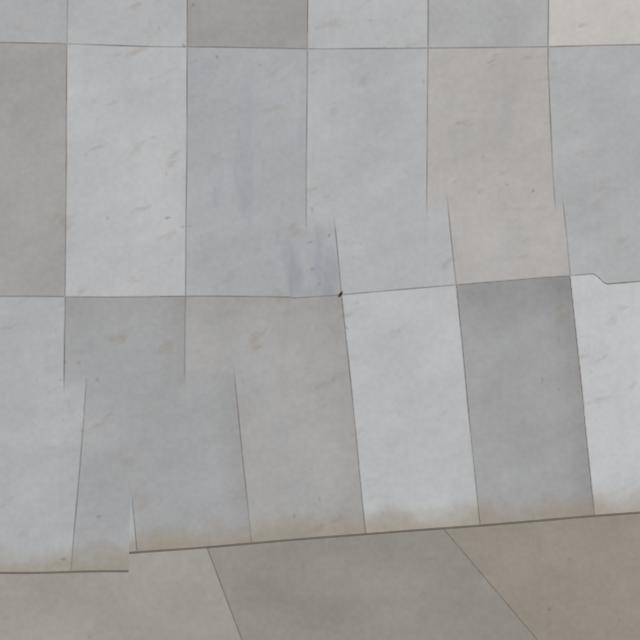
Reproduce this texture procedurally as a WebGL 2 fragment shader.

```glsl
#version 300 es
precision highp float;
// Worn pale marble slabs above a tan stone floor. Three slab grids with different
// tilts are blended through soft masks, so that joints bend, break off and restart.
// Gradient noise adds clouds, slanted veins, ochre stains, pits and grain.
uniform vec2 u_resolution;
out vec4 outColor;

const vec3 JOINT = vec3(0.42, 0.39, 0.36);
const vec3 OCHRE = vec3(0.58, 0.535, 0.47);
const vec3 SLATE = vec3(0.56, 0.57, 0.60);
const vec3 FLOOR_TAN = vec3(0.565, 0.55, 0.525);
const vec3 WARMTH = vec3(0.028, 0.0, -0.026);
const int COLUMNS = 6;

// Slab brightness and warmth; lower, middle and upper row, left to right
const float TONE[18] = float[18](
  0.675, 0.635, 0.64, 0.715, 0.625, 0.745,
  0.62, 0.71, 0.66, 0.69, 0.67, 0.675,
  0.67, 0.685, 0.60, 0.695, 0.665, 0.735);
const float WARM[18] = float[18](
  -0.05, 0.1, 0.35, 0.0, 0.15, 0.0,
  0.4, 0.05, -0.1, 0.0, 0.6, 0.1,
  0.1, 0.05, 0.4, 0.1, 0.15, 0.8);

vec2 hashGradient(vec2 cell) {
  float h = fract(sin(dot(cell, vec2(127.1, 311.7))) * 43758.55);
  return vec2(cos(6.2832 * h), sin(6.2832 * h));
}

float gradientNoise(vec2 p) {
  vec2 i = floor(p), f = fract(p);
  vec2 w = f * f * f * (f * (f * 6.0 - 15.0) + 10.0);
  vec2 e = vec2(1.0, 0.0);
  float low = mix(dot(hashGradient(i), f), dot(hashGradient(i + e.xy), f - e.xy), w.x);
  float high = mix(dot(hashGradient(i + e.yx), f - e.yx), dot(hashGradient(i + e.xx), f - e.xx), w.x);
  return mix(low, high, w.y);
}

float fbm(vec2 p) {
  float sum = 0.0, amp = 1.0;
  for (int i = 0; i < 4; i++) {
    sum += amp * gradientNoise(p);
    p = p * 2.03 + 17.3;
    amp *= 0.5;
  }
  return sum;
}

// Coverage of a line with smooth edges at distance d
float line(float d, float halfWidth, float blur) {
  return 1.0 - smoothstep(halfWidth - blur, halfWidth + blur, abs(d));
}

// Distance to the nearest whole number
float toWhole(float x) { return abs(x - round(x)); }

// Floor stones with joints that fan out towards the viewer
vec3 floorStone(vec2 p, float blur) {
  float spacing = 0.462 - 0.469 * p.y;
  float u = (p.x - 0.378 + 0.377 * p.y) / spacing;
  vec3 color = FLOOR_TAN + 0.035 * fbm(p * vec2(6.0, 11.0) + 3.0);
  color += u < 0.0 ? vec3(0.045) : vec3(0.0);
  color += WARMTH * 0.4 * step(1.0, u);
  return mix(color, JOINT, 0.5 * line(toWhole(u) * spacing, 0.0013, blur));
}

// Marble of one slab, f is the place inside it from 0 to 1
vec3 marble(vec2 p, vec2 f, int column, int row) {
  int id = row * COLUMNS + column;
  float warm = WARM[id];
  vec3 color = vec3(TONE[id]) + vec3(-0.006, 0.0, 0.006) + WARMTH * warm;
  color += 0.026 * fbm(p * 7.0 + float(id) * 5.7);

  // Slanted veins, and upright slate streaks on the bluish slab
  vec2 slanted = vec2(p.x + 0.45 * p.y, p.y - 0.45 * p.x);
  color += 0.016 * fbm(slanted * vec2(8.0, 26.0) + float(id) * 3.1);
  float streak = smoothstep(0.0, 0.6, fbm(p * vec2(22.0, 6.0) + float(id)));
  float shade = (column == 2 && row == 1) ? 1.0 - f.y : 0.1;
  color = mix(color, SLATE, 0.6 * streak * shade);

  float rust = smoothstep(0.35, 0.8, fbm(slanted * vec2(14.0, 32.0) + 31.0));
  color = mix(color, OCHRE, rust * (0.25 + 0.4 * max(warm, 0.0)));

  // Side and top shadows on darker slabs, dirt along the foot
  float dark = row == 0 ? 1.0 - smoothstep(0.62, 0.66, TONE[id]) : 0.0;
  float side = smoothstep(0.7, 1.0, f.x) + smoothstep(0.8, 1.0, f.y);
  color -= vec3(0.04, 0.043, 0.045) * side * dark;
  float foot = row == 0 ? 1.0 - smoothstep(0.0, 0.13, f.y + 0.06 * fbm(p * 18.0)) : 0.0;
  return mix(color, OCHRE, 0.6 * foot);
}

// One grid: uv counts slabs, size is the slab size on the canvas
vec3 slabGrid(vec2 p, vec2 uv, vec2 size, float blur) {
  uv += 0.007 * vec2(gradientNoise(p * 6.0), gradientNoise(p * 5.0 + 9.0));
  ivec2 cell = ivec2(floor(uv)) + ivec2(1, 0);
  cell = clamp(cell, ivec2(0), ivec2(5, 2));
  vec3 color = uv.y < 0.0 ? floorStone(p, blur) : marble(p, fract(uv), cell.x, cell.y);
  float wear = 0.42 + 0.35 * gradientNoise(p * 13.0);
  float upright = line(toWhole(uv.x) * size.x, 0.0012, blur) * step(0.0, uv.y);
  float level = line(toWhole(uv.y) * size.y, 0.0012, blur) * step(-0.5, uv.y);
  float base = line(uv.y * size.y, 0.0018, blur);
  color = mix(color, JOINT, wear * max(upright, level));
  return mix(color, JOINT * 0.9, 0.6 * base);
}

void main() {
  vec2 p = gl_FragCoord.xy / u_resolution;
  float blur = 0.9 / min(u_resolution.x, u_resolution.y);

  // Straight upper grid (bowed at its top row and right end), tilted right grid, lower left grid
  float bow = 0.011 * sin(3.1416 * min(p.x * 0.8 + 0.05, 1.0)) - 0.006;
  float lean = 0.06 * smoothstep(0.7, 0.9, p.x) * max(0.9 - p.y, 0.0);
  vec2 upright = vec2((p.x - lean - 0.098 - 0.007 * p.y) / 0.188,
                      (p.y + bow * smoothstep(0.6, 0.9, p.y) - 0.536) / 0.393 + 1.0);
  float drop = 0.017 * smoothstep(0.925, 0.95, p.x) * smoothstep(0.3, 0.5, p.y);
  vec2 tilted = vec2((p.x - 0.588 + 0.1 * p.y) / 0.18 + 2.0, (p.y + drop - 0.119 - 0.08 * p.x) / 0.379);
  vec2 corner = vec2((p.x - 0.102 - 0.083 * p.y) / 0.188, (p.y - 0.106) / 0.43);

  // Height below which the tilted grid takes over
  float seam = mix(0.22, 0.414, smoothstep(0.2, 0.3, p.x));
  seam = mix(seam, 0.65, smoothstep(0.44, 0.47, p.x)) + 0.03 * smoothstep(0.6, 0.7, p.x);
  seam = mix(-0.1, seam, smoothstep(0.196, 0.204, p.x));

  vec3 color = slabGrid(p, upright, vec2(0.188, 0.393), blur);
  color = mix(slabGrid(p, corner, vec2(0.188, 0.43), blur), color, smoothstep(0.38, 0.42, p.y));
  color = mix(slabGrid(p, tilted, vec2(0.18, 0.379), blur), color, smoothstep(-0.02, 0.02, p.y - seam));

  // Pits, one chipped corner, grain
  float pits = smoothstep(0.4, 0.6, gradientNoise(p * 75.0)) * smoothstep(0.1, 0.5, fbm(p * 5.0 + 40.0));
  color = mix(color, JOINT, 0.35 * pits);
  vec2 chip = p - vec2(0.532, 0.540);
  color = mix(color, JOINT * 0.6, line(length(vec2(chip.x - 0.5 * chip.y, 0.6 * chip.y)), 0.0025, blur));
  color += 0.016 * gradientNoise(p * 130.0) + 0.012 * gradientNoise(p * 60.0 + 8.0);
  outColor = vec4(color, 1.0);
}
```
